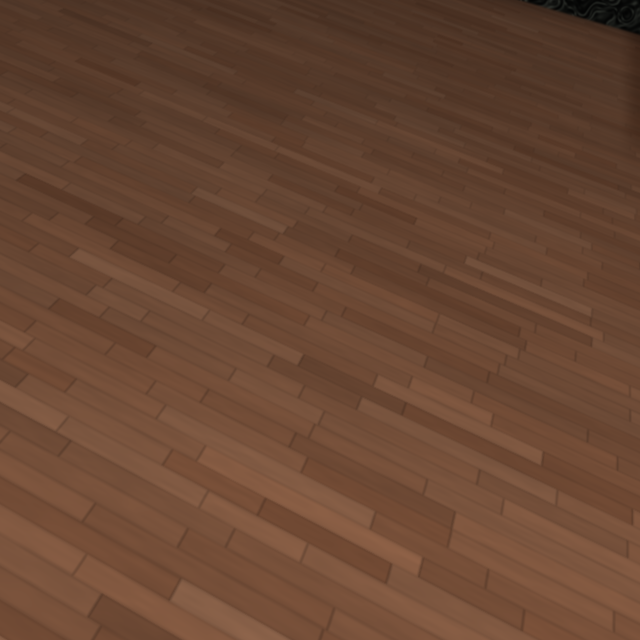
A Shadertoy shader for this texture:

```glsl
// Dim strip-wood floor in slanted perspective, with a dark rug in the far corner.
#define PLANK_VANISH vec2(-4.56, 2.82)  // where the long seams meet
#define END_VANISH   vec2(0.98, 1.39)   // where the end seams meet
#define PLANK_WIDTH  0.0185
#define PLANK_LENGTH 0.21
#define TONE_CONTRAST 0.21
#define GRAIN_CONTRAST 0.10
#define SEAM_DARKNESS 0.13
#define SOFTNESS     0.0011
#define RED_WOOD     vec3(1.0, 0.640, 0.440)
#define PALE_WOOD    vec3(1.0, 0.715, 0.540)
#define RUG_COLOR    vec3(0.17, 0.18, 0.16)

float hash(vec2 p) {
    return fract(sin(dot(p, vec2(127.1, 311.7))) * 43758.545);
}

float noise(vec2 p) {
    vec2 i = floor(p), f = fract(p);
    f = f * f * (3.0 - 2.0 * f);
    return mix(mix(hash(i), hash(i + vec2(1, 0)), f.x),
               mix(hash(i + vec2(0, 1)), hash(i + vec2(1, 1)), f.x), f.y);
}

// Signed distance of p from the line through a and b
float lineDistance(vec2 a, vec2 b, vec2 p) {
    vec2 d = normalize(b - a), q = p - a;
    return d.x * q.y - d.y * q.x;
}

// Jittered position of an end seam within a row
float seamPosition(float index, float row) {
    return index + 0.75 * hash(vec2(index, row + 17.0));
}

// Floor coordinates: x along the planks, y across; z is nearness
vec3 floorPosition(vec2 p) {
    vec2 center = vec2(0.5);
    float nearness = lineDistance(PLANK_VANISH, END_VANISH, p)
                   / lineDistance(PLANK_VANISH, END_VANISH, center);
    float along = lineDistance(END_VANISH, center, p) / nearness;
    float across = lineDistance(PLANK_VANISH, center, p) / nearness;
    return vec3(along, across, nearness);
}

vec3 woodFloor(vec2 p) {
    vec3 pos = floorPosition(p);
    float strip = pos.y / PLANK_WIDTH;
    float row = floor(strip);

    // Planks of uneven length, shifted from row to row
    float along = pos.x / PLANK_LENGTH + 9.0 * hash(vec2(row, 3.0));
    float index = floor(along);
    if (along < seamPosition(index, row)) index -= 1.0;
    vec2 plank = vec2(index, row);
    float endGap = min(along - seamPosition(index, row),
                       seamPosition(index + 1.0, row) - along) * PLANK_LENGTH;
    float sideGap = 0.5 - abs(fract(strip) - 0.5);

    // Tone of each plank, paler ones being brighter
    float tone = 0.5 * (hash(plank + 5.3) + hash(plank + 41.7));
    float tint = mix(hash(plank + 73.1), tone, 0.6);
    vec3 color = mix(RED_WOOD, PALE_WOOD, tint);
    float depthFade = smoothstep(0.2, 1.1, pos.z);
    color *= 1.0 + TONE_CONTRAST * (tone - 0.5) * mix(0.6, 1.3, depthFade);

    // Long grain streaks and broad stains
    float grain = 0.6 * noise(vec2(pos.x * 9.0 + 7.0 * index, strip * 3.0))
                + 0.4 * noise(vec2(pos.x * 45.0, strip * 6.0 + 31.0));
    float stain = noise(vec2(pos.x * 3.0, strip * 0.35) + 60.0);
    color *= 1.0 + GRAIN_CONTRAST * (grain - 0.5) + 0.07 * (stain - 0.5);

    // Seams
    float endSeam = 1.0 - smoothstep(0.0006, 0.0026, endGap);
    float sideSeam = 1.0 - smoothstep(0.02, 0.13, sideGap);
    color *= 1.0 - SEAM_DARKNESS * max(1.3 * endSeam, 0.55 * sideSeam) * depthFade;

    // Light falls off towards the far end
    float far = clamp(p.y + 0.12 * (p.x - 0.5), 0.0, 1.1);
    return color * (0.487 - 0.19 * pow(far, 1.6));
}

vec3 rug(vec2 p) {
    float fibre = noise(p * vec2(130.0, 190.0) + 8.0 * noise(p * 45.0));
    return RUG_COLOR * (0.08 + 1.1 * pow(fibre, 2.5));
}

vec3 scene(vec2 p) {
    vec3 color = woodFloor(p);

    // Brown shadow at the far right side
    float shade = smoothstep(0.965, 1.0, p.x) * smoothstep(0.72, 0.82, p.y);
    color *= 1.0 - 0.25 * shade * vec3(0.8, 1.0, 1.2);

    // Rug behind a slanted border
    float border = lineDistance(vec2(0.81, 1.0), vec2(1.0, 0.945), p);
    color *= 1.0 - 0.2 * smoothstep(-0.02, 0.0, border);
    return mix(color, rug(p), smoothstep(-0.002, 0.003, border));
}

void mainImage(out vec4 fragColor, in vec2 fragCoord) {
    vec2 uv = fragCoord / iResolution.xy;
    vec2 reach = max(vec2(SOFTNESS), 0.34 / iResolution.xy);

    // Soft focus from a 3 by 3 grid of samples
    vec3 color = vec3(0.0);
    for (int y = -1; y <= 1; y++)
        for (int x = -1; x <= 1; x++)
            color += scene(uv + vec2(x, y) * reach);
    fragColor = vec4(color / 9.0, 1.0);
}
```
